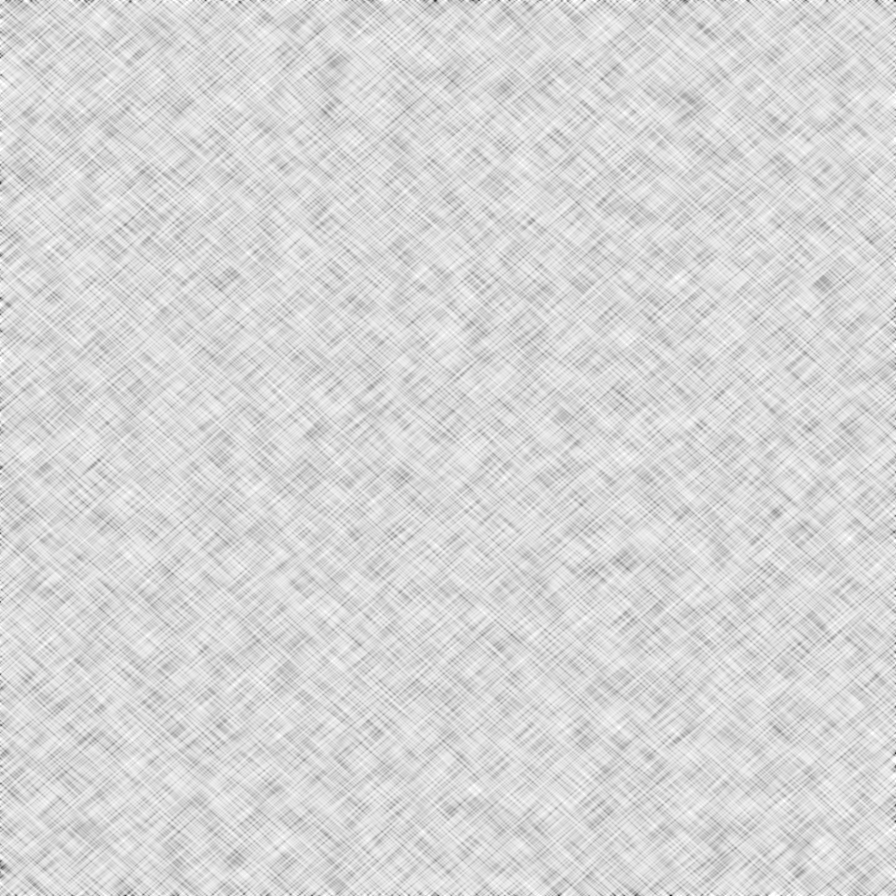
Give the GLSL for this texture, as a Shadertoy shader.

```glsl
const float PAPER_TONE = 0.851;
const float STROKE_CONTRAST = 0.135;
const float MOTTLE_CONTRAST = 0.052;
const float INK_SKEW = 2.5;
const float SKEW_LIMIT = 0.12;
const float EDGE_WIDTH = 0.0025;
const int SAMPLES = 2;

// Integer hash giving a random unit gradient per lattice cell
vec2 gradient(vec2 cell, uint seed) {
    uvec2 q = uvec2(ivec2(cell) + 4096);
    uint h = q.x * 1597334677u ^ q.y * 3812015801u ^ seed * 2654435769u;
    h = (h ^ (h >> 16)) * 2246822519u;
    h = (h ^ (h >> 13)) * 3266489917u;
    h ^= h >> 16;
    float angle = float(h & 65535u) / 65536.0 * 6.28318;
    return vec2(cos(angle), sin(angle));
}

float gradientNoise(vec2 p, uint seed) {
    vec2 cell = floor(p);
    vec2 f = p - cell;
    vec2 u = f * f * f * (f * (f * 6.0 - 15.0) + 10.0);
    float a = dot(gradient(cell, seed), f);
    float b = dot(gradient(cell + vec2(1, 0), seed), f - vec2(1, 0));
    float c = dot(gradient(cell + vec2(0, 1), seed), f - vec2(0, 1));
    float d = dot(gradient(cell + vec2(1, 1), seed), f - vec2(1, 1));
    return mix(mix(a, b, u.x), mix(c, d, u.x), u.y);
}

vec2 rotate(vec2 p, float degreesTurned) {
    float a = radians(degreesTurned);
    return vec2(cos(a) * p.x + sin(a) * p.y, cos(a) * p.y - sin(a) * p.x);
}

// Long thin strokes: noise stretched along one direction
float strokes(vec2 p, float degreesTurned, float along, float across, uint seed) {
    return gradientNoise(rotate(p, degreesTurned) * vec2(along, across), seed);
}

// Hair-thin strokes with a few broader ones in nearly the same direction
float hatch(vec2 p, float degreesTurned, uint seed) {
    float fine = strokes(p, degreesTurned, 24.0, 410.0, seed);
    float medium = strokes(p, degreesTurned + 1.5, 21.0, 237.0, seed + 1u);
    float broad = strokes(p, degreesTurned - 1.0, 23.0, 109.0, seed + 2u);
    return 1.15 * fine + 0.5 * medium + 0.16 * broad;
}

// Soft clouds, slightly wider than tall
float mottle(vec2 p) {
    return gradientNoise(p * vec2(23.0, 33.0), 31u)
         + 0.6 * gradientNoise(rotate(p, 17.0) * vec2(47.0, 62.0), 32u)
         + 0.25 * gradientNoise(p * vec2(9.0, 12.0), 33u);
}

// Strokes grow stronger in a narrow band along the border
float edgeBoost(vec2 p, vec2 extent) {
    vec2 inset = min(p, extent - p);
    return 1.0 + 1.4 * exp(-max(min(inset.x, inset.y), 0.0) / EDGE_WIDTH);
}

float paperRelief(vec2 p, vec2 extent) {
    float weave = hatch(p, 41.0, 11u) + hatch(p, -42.0, 21u);
    return STROKE_CONTRAST * weave * edgeBoost(p, extent)
         + MOTTLE_CONTRAST * mottle(p);
}

// Dark strokes reach further from the paper tone than light ones
float inkTone(float relief) {
    float bend = min(relief, SKEW_LIMIT);
    return PAPER_TONE + relief - INK_SKEW * bend * bend;
}

void mainImage(out vec4 fragColor, in vec2 fragCoord) {
    vec2 extent = iResolution.xy / iResolution.y;

    // Average several points inside the pixel
    float relief = 0.0;
    for (int y = 0; y < SAMPLES; y++) {
        for (int x = 0; x < SAMPLES; x++) {
            vec2 offset = (vec2(x, y) + 0.5) / float(SAMPLES) - 0.5;
            relief += paperRelief((fragCoord + offset) / iResolution.y, extent);
        }
    }
    relief /= float(SAMPLES * SAMPLES);

    fragColor = vec4(vec3(clamp(inkTone(relief), 0.0, 1.0)), 1.0);
}
```
